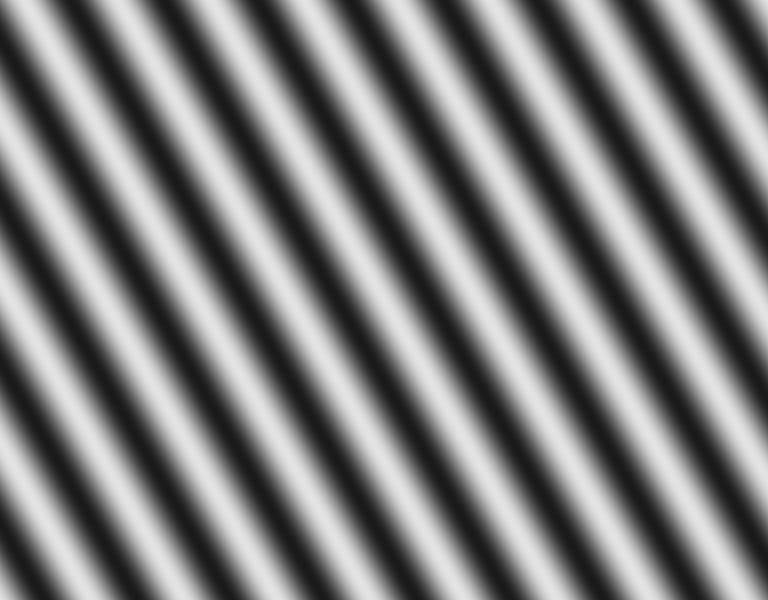
Give the GLSL for this pattern, as a Shadertoy shader.

```glsl
#define STRIPES_PER_HEIGHT 7.43
#define TILT_DEGREES 30.0
#define CENTRE_PHASE 0.0
#define DARK_GREY vec3(0.10)
#define LIGHT_GREY vec3(0.89)

const float TAU = 6.2831853;

// Smooth periodic profile: 1 on a stripe's crest, 0 midway between crests
float stripeWave(float cycles) {
    return 0.5 + 0.5 * cos(TAU * cycles);
}

void mainImage(out vec4 fragColor, in vec2 fragCoord) {
    // Centred coordinates, one unit per canvas height
    vec2 p = (fragCoord - 0.5 * iResolution.xy) / iResolution.y;

    // Distance along the direction across the stripes
    float tilt = radians(TILT_DEGREES);
    float across = dot(p, vec2(cos(tilt), sin(tilt)));

    // Sinusoidal blend between the two greys
    float light = stripeWave(STRIPES_PER_HEIGHT * across + CENTRE_PHASE);
    fragColor = vec4(mix(DARK_GREY, LIGHT_GREY, light), 1.0);
}
```
